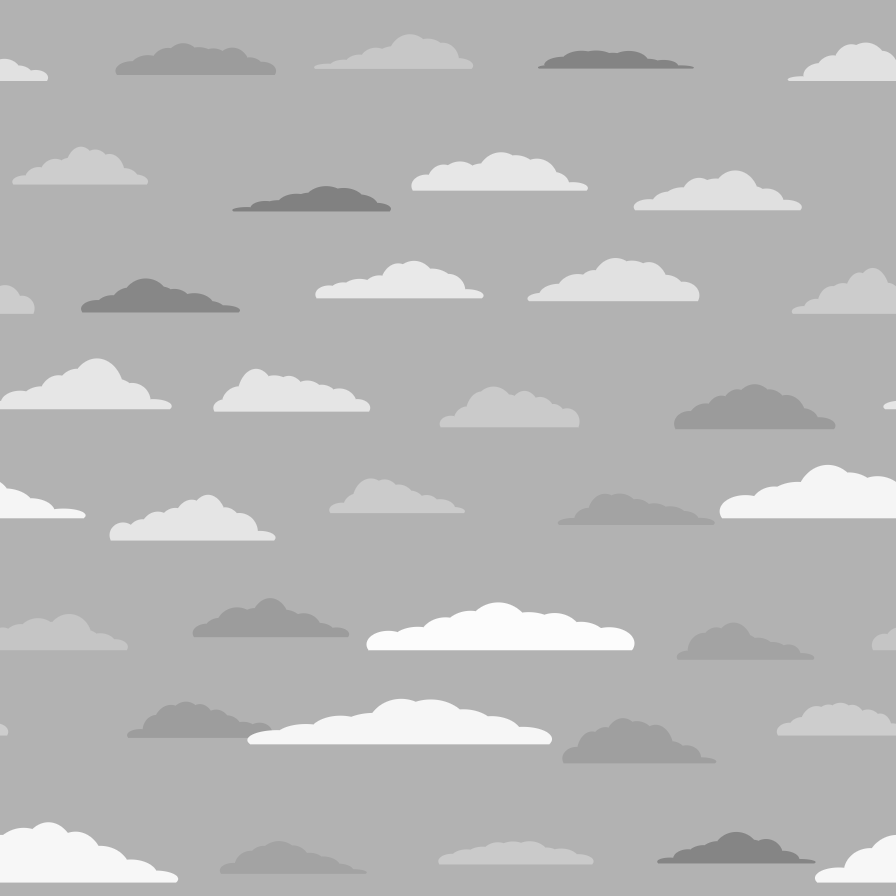
Write a Shadertoy shader that draws this pattern.

```glsl
// Flat-bottomed grey and white clouds scattered over a mid-grey sky.
// Each cell of a staggered, jittered grid holds one cloud: a row of ellipses
// under a lopsided height profile, cut off along a straight base.

#define COLUMNS 4
#define ROWS 8
#define LOBES 9
#define SKY 0.70
#define JITTER vec2(0.05, 0.044)   // spread of cloud positions
#define SIZE_SPREAD vec2(0.3, 0.5) // relative spread of width and height
#define TONE_SPREAD 0.045
#define BASE_DROP 0.030            // base below the centre of its cell

// Kinds of cloud: white, light (2), pale (2), grey (2), dark
const float TONE[8] = float[](0.975, 0.89, 0.79, 0.62, 0.90, 0.63, 0.78, 0.51);
const vec2 SIZE[8] = vec2[](
    vec2(0.28, 0.064), vec2(0.20, 0.050), vec2(0.155, 0.042), vec2(0.18, 0.045),
    vec2(0.19, 0.048), vec2(0.17, 0.046), vec2(0.150, 0.044), vec2(0.18, 0.036));

float hash(vec2 p) {
    vec3 q = fract(p.xyx * vec3(0.1031, 0.1030, 0.0973));
    q += dot(q, q.yzx + 33.33);
    return fract((q.x + q.y) * q.z);
}

vec2 hash2(vec2 p) {
    return vec2(hash(p), hash(p + vec2(41.7, 17.3)));
}

// Approximate signed distance to an ellipse
float ellipse(vec2 p, vec2 radii) {
    vec2 q = p / radii;
    float k = length(q);
    return k * (k - 1.0) / (length(q / radii) + 1e-4);
}

// Signed distance to a cloud whose base is centred on the origin
float cloud(vec2 p, vec2 size, vec2 seed) {
    float peak = mix(-0.2, 0.2, hash(seed + 3.1));
    vec2 ends = mix(vec2(0.13), vec2(0.50), hash2(seed + 5.7));
    float d = 1.0;
    for (int i = 0; i < LOBES; i++) {
        vec2 lobeSeed = seed + vec2(float(i) * 7.13, 11.9);
        vec2 rnd = hash2(lobeSeed);
        float x = mix(-0.42, 0.42, float(i) / float(LOBES - 1));
        bool left = x < peak;
        float slope = abs(x - peak) / (left ? 0.42 + peak : 0.42 - peak);
        float top = mix(1.0, left ? ends.x : ends.y, pow(slope, 1.3));
        top *= size.y * mix(0.74, 1.04, rnd.x);
        float halfWidth = mix(0.145, 0.095, slope) * mix(0.85, 1.15, rnd.y);
        x += 0.03 * (hash(lobeSeed + 2.3) - 0.5);
        vec2 centre = vec2(x * size.x, 0.3 * top);
        d = min(d, ellipse(p - centre, vec2(halfWidth * size.x, 0.7 * top)));
    }
    return max(d, -p.y);
}

void mainImage(out vec4 fragColor, in vec2 fragCoord) {
    vec2 uv = fragCoord / iResolution.y;
    float pixel = 1.0 / iResolution.y;
    float shade = SKY;

    for (int row = 0; row < ROWS; row++) {
        for (int col = 0; col < COLUMNS; col++) {
            vec2 cell = vec2(col, row);
            vec2 seed = cell * vec2(13.7, 9.3) + 4.0;
            int kind = (row * 3 + col * 5) % 8;

            // Place the cloud; the layout wraps from side to side
            vec2 stagger = vec2(0.5 * float(row % 2) + 0.3, 0.5);
            vec2 base = (cell + stagger) / vec2(COLUMNS, ROWS);
            base += JITTER * (hash2(seed) - 0.5) - vec2(0.0, BASE_DROP);
            vec2 p = uv - base;
            p.x = fract(p.x + 0.5) - 0.5;

            // Skip clouds that cannot reach this point
            vec2 size = SIZE[kind] * (1.0 + SIZE_SPREAD * (hash2(seed + 8.9) - 0.5));
            if (abs(p.x) > 0.7 * size.x || p.y < -0.01 || p.y > 1.2 * size.y) continue;

            float tone = TONE[kind] + TONE_SPREAD * (hash(seed + 6.1) - 0.5);
            float cover = clamp(0.5 - cloud(p, size, seed) / pixel, 0.0, 1.0);
            shade = mix(shade, min(tone, 1.0), cover);
        }
    }
    fragColor = vec4(vec3(shade), 1.0);
}
```
